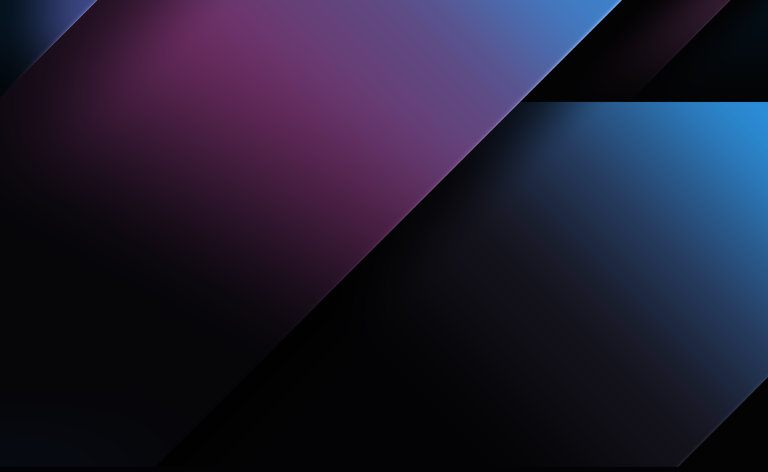
Give the GLSL for this background, as a Shadertoy shader.

```glsl
// Antialiased step: 1 where the signed distance is positive
float cover(float dist) {
    return smoothstep(-0.7, 0.7, dist * iResolution.y);
}

// Thin light along the inner side of an edge
float rim(float dist, float width) {
    return cover(dist) * exp(-max(dist, 0.0) / width);
}

// Broad diagonal band: magenta through violet to blue, fading downwards
vec3 bandColor(vec2 p, float diag, float sweep) {
    vec3 hue = mix(vec3(0.42, 0.16, 0.36), vec3(0.35, 0.27, 0.48), smoothstep(1.25, 1.9, sweep));
    hue = mix(hue, vec3(0.22, 0.48, 0.75), smoothstep(1.75, 2.32, sweep));
    float light = smoothstep(0.52, 1.28, p.y + 0.55 * p.x);
    light *= mix(0.3, 1.0, smoothstep(-0.82, -0.48, diag));
    vec3 floorGlow = vec3(0.0, 0.018, 0.03) * smoothstep(0.2, 0.0, p.y) * smoothstep(0.5, 0.0, p.x);
    return vec3(0.022, 0.022, 0.036) + hue * light + floorGlow;
}

// Right panel: blue corner light sinking into the shadow of the band
vec3 panelColor(float diag, float sweep) {
    vec3 color = mix(vec3(0.012, 0.012, 0.018), vec3(0.085, 0.08, 0.12), smoothstep(1.0, 1.65, sweep));
    color = mix(color, vec3(0.16, 0.27, 0.43), smoothstep(1.5, 2.05, sweep));
    color = mix(color, vec3(0.17, 0.55, 0.84), smoothstep(1.87, 2.42, sweep));
    return color * mix(0.3, 1.0, smoothstep(0.3, 0.52, diag));
}

// Dark strip above the panel, split by a second diagonal
vec3 stripColor(vec2 p, float diag) {
    float height = smoothstep(0.76, 1.03, p.y);
    float plum = smoothstep(0.36, 0.55, diag) * height;
    vec3 left = vec3(0.012, 0.011, 0.014) + vec3(0.19, 0.1, 0.18) * plum;
    vec3 right = vec3(0.01, 0.012, 0.018) + vec3(0.0, 0.05, 0.08) * height * smoothstep(0.55, 0.68, diag);
    float edge = 0.548 - diag;
    return mix(right, left, cover(edge * 0.707)) + vec3(0.12, 0.08, 0.13) * rim(edge * 0.707, 0.002) * height;
}

// Upper left corner: teal shade turning indigo at the edge
vec3 cornerColor(vec2 p) {
    vec3 color = mix(vec3(0.02, 0.075, 0.12), vec3(0.24, 0.28, 0.52), smoothstep(0.0, 0.2, p.x));
    return color * mix(0.3, 1.0, smoothstep(0.78, 0.97, p.y));
}

void mainImage(out vec4 fragColor, in vec2 fragCoord) {
    vec2 p = fragCoord / iResolution.y;
    float diag = p.x - p.y;
    float sweep = p.x + p.y;

    // Signed distances to the main edges
    float bandEdge = (0.318 - diag) * 0.707;
    float cornerEdge = (-0.793 - diag) * 0.707;
    float panelEdge = (1.426 - diag) * 0.707;

    // Panel and the strip over it
    vec3 panel = panelColor(diag, sweep);
    panel += vec3(0.1, 0.13, 0.18) * rim(panelEdge, 0.002);
    panel = mix(vec3(0.012), panel, cover(panelEdge));
    vec3 color = mix(stripColor(p, diag), panel, cover(0.784 - p.y));

    // Band with its lit edge
    vec3 band = bandColor(p, diag, sweep);
    vec3 rimColor = mix(vec3(0.22, 0.13, 0.25), vec3(0.36, 0.36, 0.4), smoothstep(0.6, 0.9, p.y));
    band += rimColor * rim(bandEdge, 0.0025) * smoothstep(0.2, 0.65, p.y);
    color = mix(color, band, cover(bandEdge));

    // Corner with its lit edge
    vec3 corner = cornerColor(p);
    corner += vec3(0.25, 0.24, 0.32) * rim(cornerEdge, 0.0025) * smoothstep(0.78, 0.95, p.y);
    color = mix(color, corner, cover(cornerEdge));

    // Dark line along the bottom
    color = mix(vec3(0.012, 0.01, 0.018), color, cover(p.y - 0.011));
    fragColor = vec4(color, 1.0);
}
```
